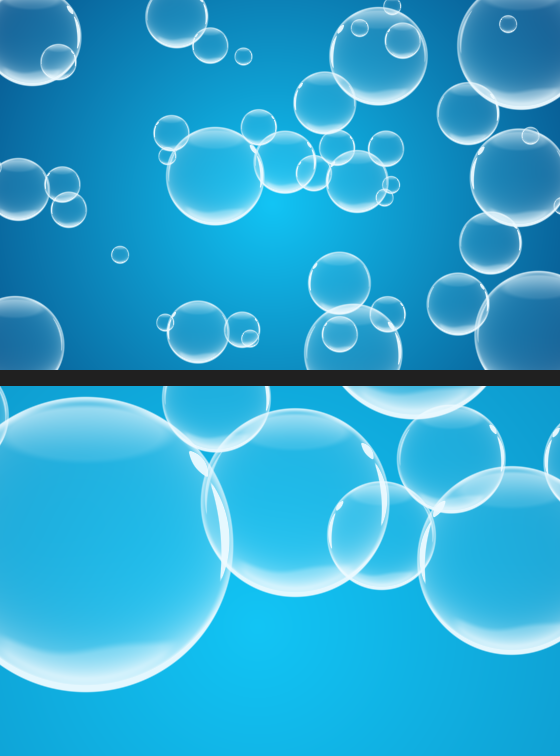
Top: the whole. Bottom: its middle third, enlarged.
Give the GLSL for this background, as a Shadertoy shader.

```glsl
#define GLOW_COLOR vec3(0.07, 0.77, 0.96)
#define EDGE_COLOR vec3(0.03, 0.34, 0.56)
#define FILM_COLOR vec3(0.93, 0.98, 1.0)
#define GLOW_CENTER vec2(-0.02, -0.05)
#define GLOW_RADIUS 0.9
#define HUGE_RADIUS 0.173
#define LARGE_RADIUS 0.133
#define MEDIUM_RADIUS 0.085
#define SMALL_RADIUS 0.049
#define TINY_RADIUS 0.024
#define ANCHOR_SPACING vec2(0.455, 0.4)
#define LOOSE_SPACING vec2(0.25, 0.25)

float hash(vec2 v) {
    return fract(sin(dot(v, vec2(127.1, 311.7))) * 43758.5);
}

vec2 hash2(vec2 v) {
    return vec2(hash(v), hash(v + 17.3));
}

vec2 polar(float angle) {
    return vec2(cos(angle), sin(angle));
}

// Filled where the signed distance is negative
float fill(float dist, float blur) {
    return 1.0 - smoothstep(-blur, blur, dist);
}

// Tapered glint hugging the rim, centred on an angle
float glint(vec2 q, float angle, float halfSpan, float width, float aa) {
    float offset = (atan(q.y, q.x) - angle) / halfSpan;
    float taper = max(1.0 - offset * offset, 0.0);
    float line = fill(abs(length(q) - 0.945) - width * taper, aa);
    return line * smoothstep(0.0, 0.3, taper);
}

// Blends one soap bubble over the colour
vec3 addBubble(vec3 color, vec2 p, vec2 center, float radius) {
    vec2 q = (p - center) / radius;
    float aa = 1.0 / (iResolution.y * radius);
    float d = length(q);
    if (d > 1.0 + aa) return color;

    // Thin film, thicker towards the rim and the bottom
    float d4 = d * d * d * d;
    float low = smoothstep(0.1, -1.0, q.y);
    float alpha = 0.07 + 0.17 * d4 + 0.17 * d4 * d4 * d4;
    alpha += 0.62 * low * low * d4 + 0.07 * low;
    alpha += (0.25 + 0.25 * abs(q.y)) * smoothstep(0.95 - aa, 1.0, d);

    // Window reflections: cap above, crescent below
    float soft = aa + 0.025;
    float sides = 1.0 - smoothstep(0.5, 0.66, abs(q.x));
    float cap = length((q - vec2(0.0, 0.75)) / vec2(0.57, 0.19)) - 1.0;
    alpha += fill(cap * 0.25, soft) * mix(0.1, 0.36, smoothstep(0.55, 0.92, q.y));
    float wave = q.y + 0.72 - 0.25 * q.x * q.x - 0.025 * sin(7.0 * q.x);
    alpha += 0.19 * fill(max(wave, d - 0.93), soft) * sides;

    // Glints: a strong one with a dot, a faint one opposite
    float side = hash(floor(center * 200.0)) < 0.5 ? -1.0 : 1.0;
    vec2 m = vec2(q.x * side, q.y);
    alpha += 0.85 * glint(m, 0.1, 0.38, 0.028, aa);
    alpha += 0.85 * glint(m, 0.62, 0.12, 0.035, aa);
    m.x = -m.x;
    alpha += 0.45 * glint(m, 0.25, 0.4, 0.016, aa);

    return mix(color, FILM_COLOR, min(alpha, 0.96) * fill(d - 1.0, aa));
}

// Small bubbles drifting alone
vec3 addLoose(vec3 color, vec2 p) {
    for (int i = 0; i < 24; i++) {
        vec2 cell = vec2(i % 6, i / 6);
        if (hash(cell + 5.7) > 0.6) continue;
        vec2 center = (cell - vec2(2.5, 1.5) + 0.75 * (hash2(cell + 31.0) - 0.5)) * LOOSE_SPACING;
        float radius = hash(cell + 71.0) < 0.4 ? SMALL_RADIUS : TINY_RADIUS;
        color = addBubble(color, p, center, radius);
    }
    return color;
}

// Big bubbles, each with a partner and a tiny one on its rim
vec3 addClusters(vec3 color, vec2 p) {
    for (int i = 0; i < 12; i++) {
        ivec2 id = ivec2(i % 4, i / 4);
        vec2 cell = vec2(id);
        vec2 center = (cell - vec2(1.5, 1.0)) * ANCHOR_SPACING + 0.11 * (hash2(cell + 3.0) - 0.5);
        float radius = (id.x + id.y) % 2 == 0 ? LARGE_RADIUS : MEDIUM_RADIUS;
        if (id.x == 3 && id.y != 1) radius = HUGE_RADIUS;
        color = addBubble(color, p, center, radius);

        float inward = atan(-center.y, -center.x);
        if (hash(cell + 11.0) < 0.75) {
            float partner = radius > MEDIUM_RADIUS ? MEDIUM_RADIUS : SMALL_RADIUS;
            vec2 way = polar(inward + 2.4 * (hash(cell + 23.0) - 0.5));
            color = addBubble(color, p, center + way * (radius + 0.7 * partner), partner);
        }
        if (hash(cell + 41.0) < 0.7) {
            vec2 way = polar(inward + 1.6 + 2.0 * hash(cell + 53.0));
            color = addBubble(color, p, center + way * (radius + 0.3 * TINY_RADIUS), TINY_RADIUS);
        }
    }
    return color;
}

void mainImage(out vec4 fragColor, in vec2 fragCoord) {
    vec2 p = (fragCoord - 0.5 * iResolution.xy) / iResolution.y;
    float falloff = min(length(p - GLOW_CENTER) / GLOW_RADIUS, 1.0);
    vec3 color = mix(GLOW_COLOR, EDGE_COLOR, falloff);
    color = addLoose(color, p);
    color = addClusters(color, p);
    fragColor = vec4(color, 1.0);
}
```
